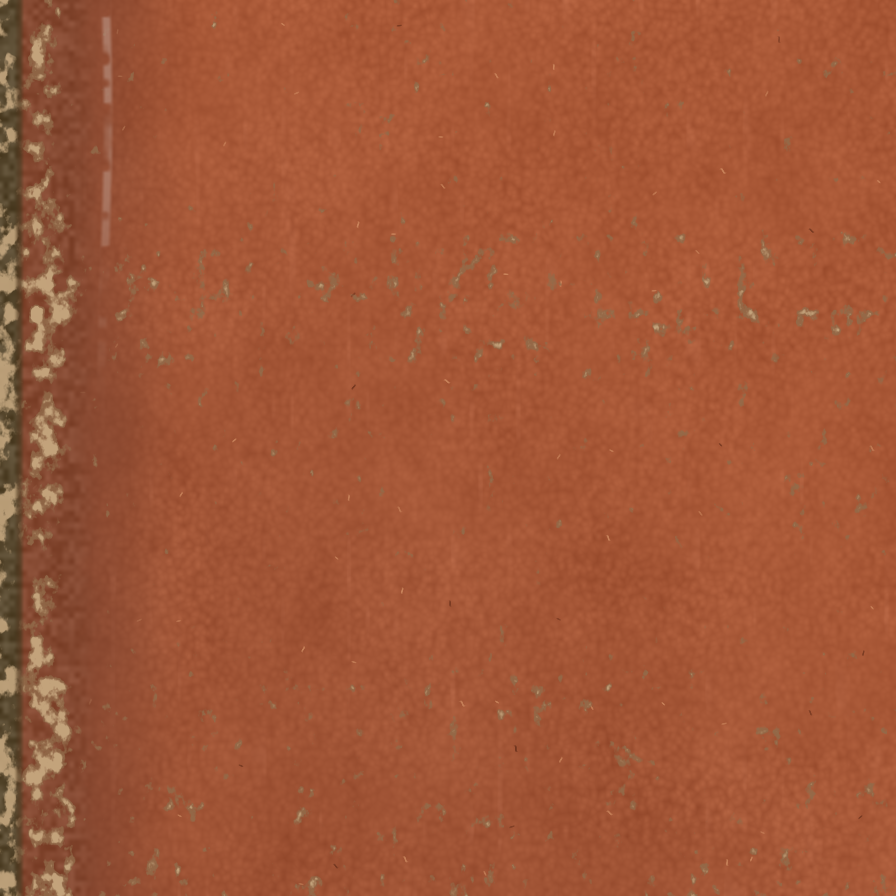
Reproduce this texture procedurally as a three.js fragment shader.

```glsl
// Worn terracotta leather board with a frayed spine edge on the left.
// Cellular grain and soft mottling tint the leather; thresholded noise,
// banded across x, rubs the edge to cream; hashed cells scatter flecks.
varying vec2 vUv;

const vec3 LEATHER_DARK  = vec3(0.555, 0.265, 0.155);
const vec3 LEATHER_LIGHT = vec3(0.705, 0.395, 0.265);
const vec3 SHADOW_BROWN  = vec3(0.47, 0.25, 0.175);
const vec3 SPINE_BROWN   = vec3(0.50, 0.28, 0.19);
const vec3 OLIVE_DARK    = vec3(0.27, 0.21, 0.11);
const vec3 WORN_TAN      = vec3(0.57, 0.42, 0.29);
const vec3 WORN_CREAM    = vec3(0.80, 0.68, 0.52);
const vec3 CREASE_PALE   = vec3(0.70, 0.53, 0.46);
const vec3 FLECK_PALE    = vec3(0.83, 0.57, 0.40);
const vec3 FLECK_DARK    = vec3(0.38, 0.17, 0.09);

const float GRAIN_SCALE    = 115.0;
const float GRAIN_STRENGTH = 0.46;
const float MOTTLE_STRENGTH = 0.42;
const float FLECK_CELLS    = 17.0;
const float FLECK_CHANCE   = 0.30;
const float HINGE_X        = 0.022;
const float CREASE_X       = 0.116;

vec2 hash2(vec2 p) {
  vec3 q = fract(vec3(p.xyx) * vec3(0.1031, 0.1030, 0.0973));
  q += dot(q, q.yzx + 33.33);
  return fract((q.xx + q.yz) * q.zy);
}

float smoothNoise(vec2 p) {
  vec2 i = floor(p), f = fract(p);
  f = f * f * (3.0 - 2.0 * f);
  float low  = mix(hash2(i).x, hash2(i + vec2(1.0, 0.0)).x, f.x);
  float high = mix(hash2(i + vec2(0.0, 1.0)).x, hash2(i + 1.0).x, f.x);
  return mix(low, high, f.y);
}

float layeredNoise(vec2 p) {
  float sum = 0.0, weight = 0.5;
  for (int i = 0; i < 4; i++) {
    sum += weight * smoothNoise(p);
    p = mat2(1.6, 1.2, -1.2, 1.6) * p + 7.3;
    weight *= 0.5;
  }
  return sum / 0.9375;
}

// Distance to the nearest scattered cell centre
float cellular(vec2 p) {
  vec2 i = floor(p), f = fract(p);
  float nearest = 4.0;
  for (int y = -1; y <= 1; y++)
    for (int x = -1; x <= 1; x++) {
      vec2 cell = vec2(float(x), float(y));
      vec2 d = cell + hash2(i + cell) - f;
      nearest = min(nearest, dot(d, d));
    }
  return sqrt(nearest);
}

float band(float x, float from, float to, float soft) {
  return smoothstep(from - soft, from + soft, x) * (1.0 - smoothstep(to - soft, to + soft, x));
}

vec3 leather(vec2 uv) {
  vec2 warp = 0.004 * vec2(smoothNoise(uv * 45.0), smoothNoise(uv * 45.0 + 31.0));
  float pits = 0.48 - cellular((uv + warp) * GRAIN_SCALE);
  float fibre = smoothNoise(uv * vec2(190.0, 150.0)) - 0.5;
  float patchy = 0.55 + 0.9 * layeredNoise(uv * 9.0 + 4.0);
  float mottle = layeredNoise(uv * vec2(6.0, 4.5)) - 0.5;
  float blotch = layeredNoise(uv * vec2(28.0, 20.0) + 12.0) - 0.5;
  float tone = 0.5 + GRAIN_STRENGTH * patchy * (0.65 * pits + 0.6 * fibre)
             + MOTTLE_STRENGTH * (mottle + 0.7 * blotch);
  vec3 col = mix(LEATHER_DARK, LEATHER_LIGHT, tone);
  // Warmer light towards the upper right, fine upright scuffs
  col += vec3(0.035, 0.016, 0.004) * smoothstep(0.5, 1.5, uv.x + uv.y);
  float scuff = smoothstep(0.80, 0.98, smoothNoise(uv * vec2(95.0, 13.0)));
  return col + 0.035 * scuff * smoothNoise(uv * 70.0);
}

// One short slanted mark in some cells: pale mostly, now and then dark
vec3 addFlecks(vec3 col, vec2 uv) {
  vec2 cell = floor(uv * FLECK_CELLS);
  vec2 rnd = hash2(cell + 50.0), place = 0.2 + 0.6 * hash2(cell + 90.0);
  vec2 d = (fract(uv * FLECK_CELLS) - place) / FLECK_CELLS;
  float angle = 3.14159 * rnd.y;
  d = mat2(cos(angle), -sin(angle), sin(angle), cos(angle)) * d;
  d.y += 0.0015 * sin(d.x * 600.0);
  float size = 0.0025 + 0.0045 * place.x * rnd.y;
  float mark = 1.0 - smoothstep(0.3, 1.0, length(d / vec2(size, 0.0019)));
  mark *= step(rnd.x, FLECK_CHANCE) * (0.35 + 0.5 * place.y);
  return mix(col, rnd.x < 0.05 ? FLECK_DARK : FLECK_PALE, mark);
}

void main() {
  vec2 uv = vUv;
  vec3 col = addFlecks(leather(uv), uv);
  float fine = smoothNoise(uv * 150.0);
  float ragged = layeredNoise(uv * vec2(75.0, 60.0) + 20.0);

  // Shaded hollow beside the hinge, then the duller spine strip
  float hollow = 1.0 - smoothstep(0.09, 0.22, uv.x + 0.05 * (layeredNoise(uv * 8.0) - 0.5));
  col = mix(col, SHADOW_BROWN, 0.55 * hollow);
  float spine = 1.0 - smoothstep(0.075, 0.115, uv.x + 0.02 * (ragged - 0.5));
  col = mix(col, SPINE_BROWN + 0.16 * (fine - 0.5), 0.6 * spine);

  // Rubbed patches, heavier near the top and bottom
  float wear = 0.5 + 0.28 * sin(uv.y * 11.5 + 0.6) + 0.15 * sin(uv.y * 27.0 + 2.0);
  float strip = band(uv.x, 0.029, 0.072 + 0.025 * (wear - 0.5), 0.013);
  float rubbed = ragged + 0.20 * (wear - 0.5) - 0.30 * (1.0 - strip);
  col = mix(col, WORN_TAN, 0.85 * smoothstep(0.43, 0.54, rubbed));
  col = mix(col, WORN_CREAM, 0.85 * smoothstep(0.54, 0.68, rubbed + 0.12 * (fine - 0.5)));

  // Outer edge and dark hinge line
  float edge = 1.0 - smoothstep(HINGE_X - 0.006, HINGE_X + 0.006, uv.x);
  float bare = smoothstep(0.42, 0.62, ragged + 0.22 * (wear - 0.4) - 9.0 * max(uv.x - 0.008, 0.0));
  col = mix(col, mix(OLIVE_DARK + 0.14 * fine, WORN_CREAM, 0.85 * bare), edge);
  col = mix(col, OLIVE_DARK, 0.5 * band(uv.x, HINGE_X - 0.004, HINGE_X + 0.003, 0.003));

  // Pale broken crease that fades down the board
  float creaseX = CREASE_X + 0.004 * sin(uv.y * 9.0);
  float crease = band(uv.x, creaseX - 0.004, creaseX + 0.005, 0.003);
  crease *= smoothstep(0.52, 0.85, uv.y) * smoothstep(0.2, 0.6, smoothNoise(uv * vec2(60.0, 75.0)));
  col = mix(col, CREASE_PALE, 0.75 * crease);

  gl_FragColor = vec4(col, 1.0);
}
```
